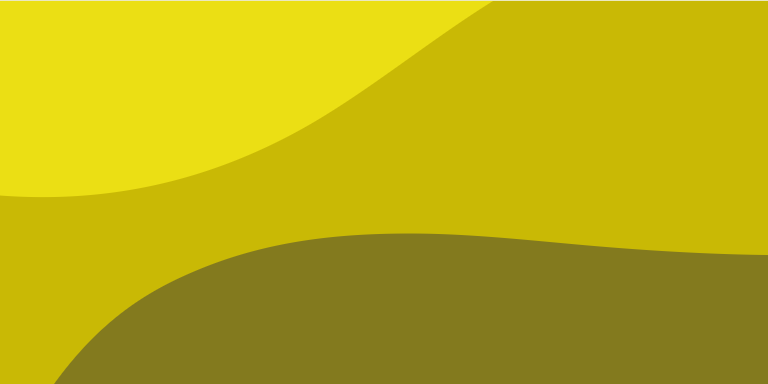
Reproduce this background procedurally as a Shadertoy shader.

```glsl
#define LIGHT_YELLOW vec3(0.922, 0.875, 0.080)
#define GOLD vec3(0.790, 0.727, 0.018)
#define OLIVE vec3(0.515, 0.480, 0.118)
#define PALE_RIM vec3(0.92, 0.91, 0.75)
#define RIM_HEIGHT 0.0026

// Cubic arc between two knots (x, height, slope), straight beyond them
float arc(vec3 a, vec3 b, float x) {
    float span = b.x - a.x;
    float t = clamp((x - a.x) / span, 0.0, 1.0);
    float u = 1.0 - t;
    float blend = t * t * (3.0 - 2.0 * t);
    float bend = span * t * u * (a.z * u - b.z * t);
    float tails = a.z * min(x - a.x, 0.0) + b.z * max(x - b.x, 0.0);
    return mix(a.y, b.y, blend) + bend + tails;
}

// Lower border of the light wave
float upperWave(float x) {
    vec3 left = vec3(0.0, 0.4909, -0.075);
    vec3 middle = vec3(0.7813, 0.6615, 0.55);
    vec3 right = vec3(1.2839, 0.9974, 0.62);
    return x < middle.x ? arc(left, middle, x) : arc(middle, right, x);
}

// Upper border of the dark hill
float lowerHill(float x) {
    vec3 foot = vec3(0.1406, 0.0, 1.38);
    vec3 flank = vec3(0.5208, 0.2995, 0.41);
    vec3 crest = vec3(1.0677, 0.3919, 0.0);
    vec3 slope = vec3(1.5625, 0.3581, -0.083);
    vec3 end = vec3(2.0, 0.3359, -0.012);
    if (x < flank.x) return arc(foot, flank, x);
    if (x < crest.x) return arc(flank, crest, x);
    if (x < slope.x) return arc(crest, slope, x);
    return arc(slope, end, x);
}

// Edge coverage, one pixel wide
float cover(float d) {
    float width = max(length(vec2(dFdx(d), dFdy(d))), 1e-5);
    return clamp(d / width + 0.5, 0.0, 1.0);
}

void mainImage(out vec4 fragColor, in vec2 fragCoord) {
    // Two units wide, one unit high
    vec2 p = fragCoord / iResolution.xy * vec2(2.0, 1.0);

    vec3 color = mix(GOLD, LIGHT_YELLOW, cover(p.y - upperWave(p.x)));
    color = mix(color, OLIVE, cover(lowerHill(p.x) - p.y));

    // Thin rim along the top
    color = mix(color, PALE_RIM, cover(p.y - 1.0 + RIM_HEIGHT));

    fragColor = vec4(color, 1.0);
}
```
